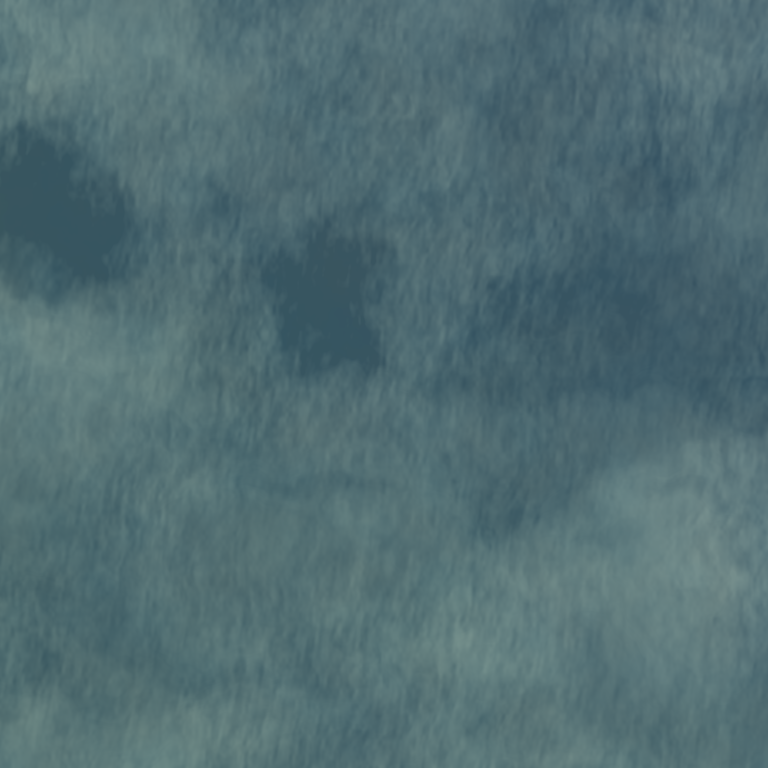
Write a Shadertoy shader that draws this texture.

```glsl
// Weathered blue-green painted cloth: ragged cloudy patches of light and dark,
// built from warped value noise, with fine upright brush streaks laid on top.

float hash(vec2 cell) {
    return fract(sin(dot(cell, vec2(127.1, 311.7))) * 43758.5453);
}

float noise(vec2 p) {
    vec2 cell = floor(p), f = fract(p);
    f = f * f * (3.0 - 2.0 * f);
    return mix(mix(hash(cell), hash(cell + vec2(1, 0)), f.x),
               mix(hash(cell + vec2(0, 1)), hash(cell + vec2(1, 1)), f.x), f.y);
}

// Layered noise, centred on zero
float fbm(vec2 p) {
    float sum = 0.0, amplitude = 0.5;
    for (int i = 0; i < 5; i++) {
        sum += amplitude * (noise(p) - 0.5);
        p = mat2(1.6, 1.2, -1.2, 1.6) * p + 7.3;
        amplitude *= 0.55;
    }
    return sum;
}

// Elliptical patch with a fairly firm rim
float patchAt(vec2 p, vec2 centre, vec2 size) {
    vec2 d = (p - centre) / size;
    return 1.0 - smoothstep(0.45, 1.5, length(d));
}

void mainImage(out vec4 fragColor, in vec2 fragCoord) {
    vec2 uv = fragCoord / iResolution.xy;

    // Ragged cloud shapes
    vec2 warp = vec2(fbm(uv * 7.0 + 3.1), fbm(uv * 7.0 + 19.7));
    vec2 p = uv + 0.2 * warp;
    float clouds = fbm(p * vec2(3.0, 3.8) + 11.0);
    float blotches = fbm(p * vec2(11.0, 15.0) + 41.0);

    // Broad balance of shadow and light
    float balance = 0.34 * patchAt(p, vec2(0.86, 0.27), vec2(0.16, 0.11))
                  + 0.32 * patchAt(p, vec2(0.67, 0.18), vec2(0.15, 0.08))
                  + 0.30 * patchAt(p, vec2(0.14, 0.88), vec2(0.16, 0.14))
                  + 0.18 * patchAt(p, vec2(0.10, 0.52), vec2(0.20, 0.11))
                  + 0.26 * patchAt(p, vec2(0.25, 0.03), vec2(0.22, 0.07))
                  - 0.36 * patchAt(p, vec2(0.88, 0.56), vec2(0.25, 0.12))
                  - 0.32 * patchAt(p, vec2(0.47, 0.60), vec2(0.08, 0.12))
                  - 0.22 * patchAt(p, vec2(0.68, 0.34), vec2(0.10, 0.07))
                  - 0.58 * patchAt(p, vec2(0.05, 0.72), vec2(0.09, 0.08));

    // Upright streaks, leaning a little and uneven in strength
    vec2 lean = vec2(uv.x - 0.12 * uv.y + 0.03 * warp.x, uv.y);
    float streaks = 0.8 * (noise(lean * vec2(110.0, 30.0)) - 0.5)
                  + 0.9 * (noise(lean * vec2(180.0, 62.0) + 5.0) - 0.5)
                  + 0.4 * (noise(uv * vec2(230.0, 150.0) + 9.0) - 0.5);
    streaks *= 0.5 + 0.8 * noise(uv * 6.0 + 30.0);

    float tone = 0.48 + balance + 0.85 * clouds + 0.55 * blotches + 0.3 * streaks;
    tone = clamp(tone, -0.1, 1.15);
    vec3 color = mix(vec3(0.235, 0.350, 0.390), vec3(0.422, 0.528, 0.525), tone);

    // Greener at the lower left, bluer at the upper right, with faint warm stains
    float drift = 0.5 * (uv.x + uv.y - 1.0) + 0.4 * fbm(uv * 4.0 + 60.0);
    color += drift * vec3(0.0, -0.012, 0.018);
    color += 0.025 * fbm(uv * 16.0 + 80.0) * vec3(1.0, 0.1, -0.5);

    fragColor = vec4(color, 1.0);
}
```
